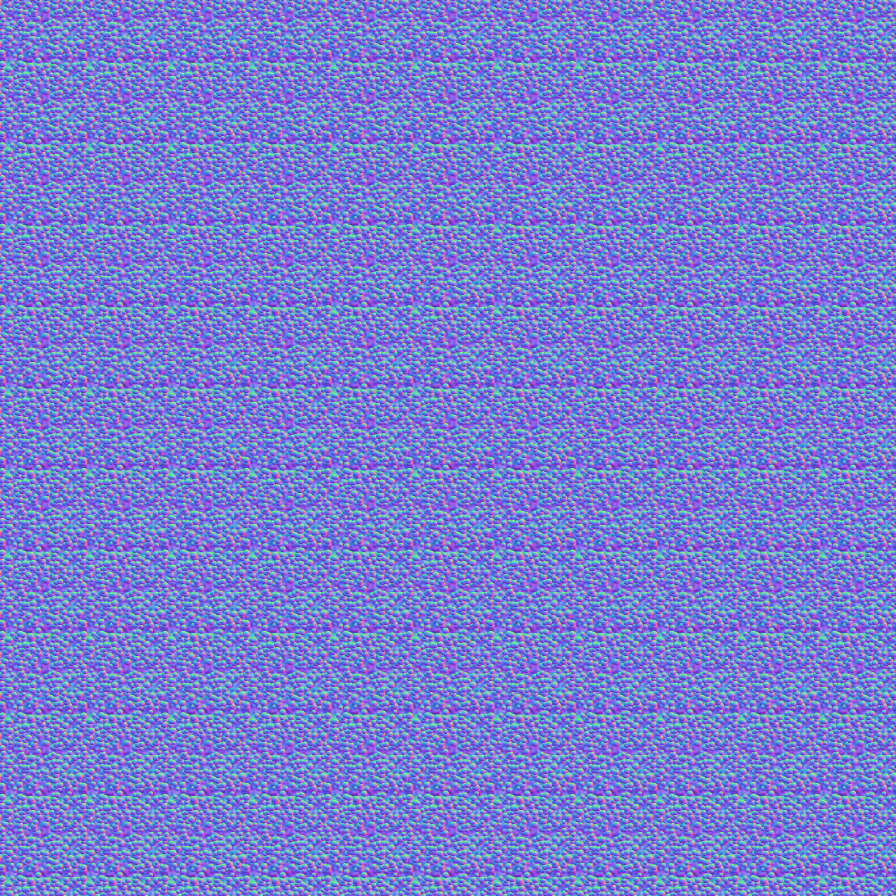
This texture map is drawn by a three.js fragment shader. Its source:

```glsl
// Tangent-space normal map of pebbled masonry: square tiles of two courses each.
// Each course slopes gently from a mortar band to a lip, under crowded lopsided domes;
// surface tilts are summed analytically, then encoded as colour.
#define TILES 11.0
#define CELLS 18.0
#define COURSE_SHIFT 0.23
#define SHARED_DOMES 0.7
#define DOME_RADIUS 0.60
#define DOME_STEEP vec2(1.18, 1.14)
#define DOME_GENTLE vec2(0.50, 0.80)
#define FACE_TILT vec2(-0.23, 0.04)
#define MORTAR_TILT vec2(-0.08, -0.24)
#define LIP_TILT vec2(-0.22, 0.32)
#define GRAIN 1.0
#define BLUE_MAX 0.91

varying vec2 vUv;

float hash(vec2 p) {
  return fract(sin(dot(p, vec2(127.1, 311.7))) * 43758.5453);
}

// Value noise that wraps after the given number of lattice cells.
float tileNoise(vec2 p, float period) {
  vec2 i = floor(p), f = fract(p);
  f = f * f * (3.0 - 2.0 * f);
  vec2 a = mod(i, period), b = mod(i + 1.0, period);
  return mix(mix(hash(a), hash(vec2(b.x, a.y)), f.x),
             mix(hash(vec2(a.x, b.y)), hash(b), f.x), f.y);
}

// Most cells of the upper course repeat the cell below them in the lower course.
vec2 domeSeed(vec2 id) {
  float rows = 0.5 * CELLS;
  float shared = step(rows, id.y) * step(hash(id + 5.3), SHARED_DOMES);
  return id - vec2(0.0, rows * shared);
}

// Chance of a dome: crowded on the face, thinner in the mortar.
float domeChance(vec2 id) {
  float height = fract((id.y + 0.5) / CELLS * 2.0);
  float patches = tileNoise(id / CELLS * 6.0 + 0.3, 6.0);
  return mix(0.36, 0.5 + 0.5 * patches, smoothstep(0.05, 0.35, height));
}

vec2 surfaceTilt(vec2 uv) {
  vec2 tile = fract(uv * TILES - vec2(0.0, COURSE_SHIFT));
  float height = fract(tile.y * 2.0);
  float upperCourse = step(0.5, tile.y);

  // Course profile with fine grain
  vec2 tilt = mix(MORTAR_TILT, FACE_TILT, smoothstep(0.1, 0.5, height));
  float lip = smoothstep(0.84, 0.9, height);
  tilt = mix(tilt, LIP_TILT, lip * mix(0.4, 0.9, upperCourse));
  vec2 grainPoint = tile * 30.0;
  tilt += GRAIN * (vec2(tileNoise(grainPoint, 30.0),
                        tileNoise(grainPoint + 7.5, 30.0)) - 0.5);

  // Jittered domes, steep above and to the right
  vec2 p = tile * CELLS;
  for (int y = -1; y <= 1; y++) {
    for (int x = -1; x <= 1; x++) {
      vec2 cell = floor(p) + vec2(float(x), float(y));
      vec2 seed = domeSeed(mod(cell, CELLS));
      vec2 jitter = vec2(hash(seed + 3.1), hash(seed + 17.7)) - 0.5;
      float radius = DOME_RADIUS * (0.75 + 0.5 * hash(seed + 41.3));
      vec2 d = (p - cell - 0.5 - 0.7 * jitter) / radius;
      d.x *= 0.88;
      float cover = 1.0 - smoothstep(0.92, 1.06, length(d));
      cover *= step(hash(seed + 59.9), domeChance(seed));
      vec2 slope = mix(DOME_GENTLE, DOME_STEEP, step(vec2(0.0), d));
      tilt = mix(tilt, slope * d + vec2(-0.12, 0.02), cover);
    }
  }
  return tilt;
}

vec3 encodeTilt(vec2 tilt) {
  float blue = min(BLUE_MAX, 1.0 - 0.6 * dot(tilt, tilt));
  return clamp(vec3(0.5 + 0.5 * tilt, blue), 0.0, 1.0);
}

void main() {
  // Four samples smooth the dome edges
  vec3 color = vec3(0.0);
  for (int i = 0; i < 4; i++) {
    vec2 corner = vec2(mod(float(i), 2.0), floor(float(i) / 2.0)) - 0.5;
    color += encodeTilt(surfaceTilt(vUv + corner / 2000.0));
  }
  gl_FragColor = vec4(color / 4.0, 1.0);
}
```
